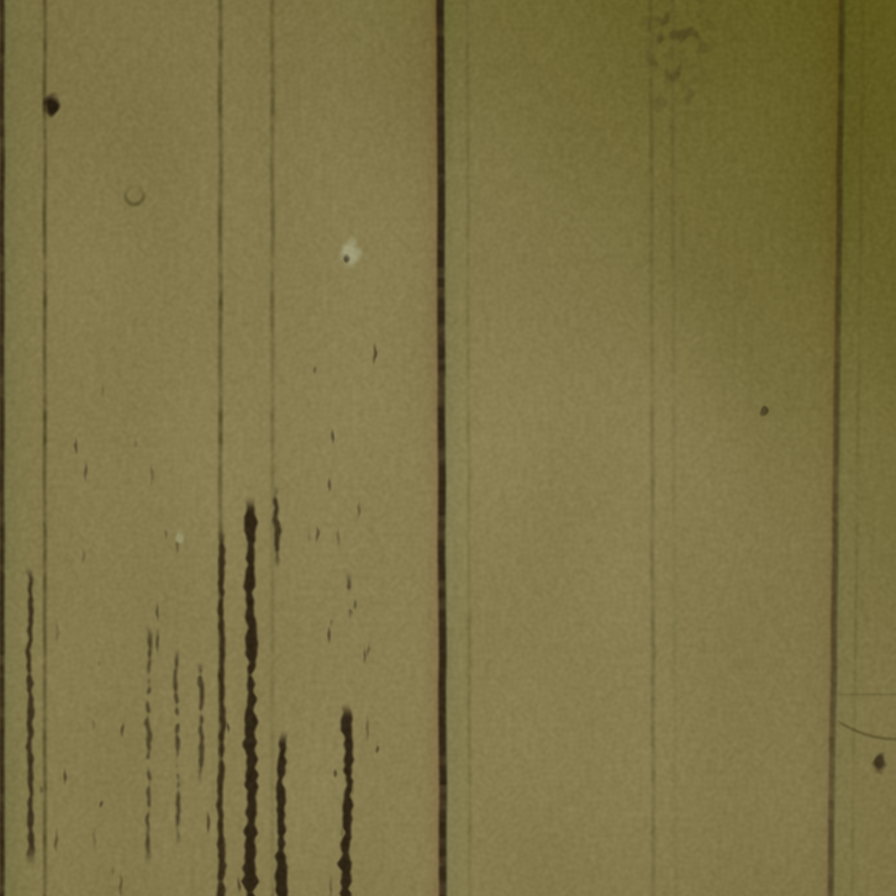
This texture is drawn by a Shadertoy shader. Its source:

```glsl
// Old olive-painted tongue-and-groove boards with dark gaps, faint beads and flaking cracks.

const vec3 PAINT = vec3(0.478, 0.440, 0.265);
const vec3 PAINT_LIGHT = vec3(0.543, 0.502, 0.330);
const vec3 PAINT_OLIVE = vec3(0.375, 0.350, 0.120);
const vec3 GROOVE = vec3(0.270, 0.235, 0.110);
const vec3 BARE_WOOD = vec3(0.150, 0.110, 0.060);
const vec3 PALE_CHIP = vec3(0.660, 0.660, 0.520);

// One component per board, left to right
const vec3 GAP_X = vec3(0.002, 0.4945, 0.927);
const vec3 GAP_LEAN = vec3(0.0, -0.003, 0.013);
const vec3 GAP_HALF = vec3(0.0030, 0.0042, 0.0034);
const vec3 GAP_DEPTH = vec3(0.78, 0.86, 0.44);
const vec3 EDGE_BEAD = vec3(0.048, 0.030, 0.024);
const vec3 EDGE_DEPTH = vec3(0.62, 0.20, 0.16);
const vec3 BEAD_LEFT = vec3(0.244, 0.235, 0.240);
const vec3 BEAD_RIGHT = vec3(0.302, 0.259, 0.270);
const vec3 BEAD_DEPTH = vec3(0.55, 0.26, 0.20);

// Long cracks: x, bottom, top, half width
const int CRACKS = 10;
const vec4 CRACK[CRACKS] = vec4[](
    vec4(0.280, -0.1, 0.447, 0.0058), vec4(0.314, -0.1, 0.187, 0.0044),
    vec4(0.388, -0.1, 0.217, 0.0052), vec4(0.309, 0.36, 0.460, 0.0030),
    vec4(0.248, -0.1, 0.410, 0.0032), vec4(0.034, 0.03, 0.370, 0.0032),
    vec4(0.391, 0.30, 0.365, 0.0020), vec4(0.166, 0.03, 0.305, 0.0020),
    vec4(0.198, 0.05, 0.280, 0.0021), vec4(0.223, 0.12, 0.265, 0.0024));

// Spots: x, y, radius, tone (negative is dark, positive is pale)
const int SPOTS = 6;
const vec4 SPOT[SPOTS] = vec4[](
    vec4(0.058, 0.882, 0.0125, -1.0), vec4(0.391, 0.717, 0.0160, 0.75),
    vec4(0.386, 0.710, 0.0060, -0.6), vec4(0.200, 0.401, 0.0085, 0.5),
    vec4(0.853, 0.543, 0.0070, -0.5), vec4(0.982, 0.148, 0.0105, -0.7));
const vec2 RING = vec2(0.150, 0.782);

const int FLAKES = 52;
const float EDGE_SOFT = 0.0026;
const float GRAIN = 0.036;

vec2 hash2(vec2 p) {
    vec3 q = fract(p.xyx * vec3(0.1031, 0.1030, 0.0973));
    q += dot(q, q.yzx + 33.33);
    return fract((q.xx + q.yz) * q.zy);
}

float corner(vec2 cell, vec2 offset, vec2 f) {
    return dot(hash2(cell + offset) * 2.0 - 1.0, f - offset);
}

float gradientNoise(vec2 p) {
    vec2 c = floor(p), f = fract(p);
    vec2 u = f * f * f * (f * (f * 6.0 - 15.0) + 10.0);
    return mix(mix(corner(c, vec2(0, 0), f), corner(c, vec2(1, 0), f), u.x),
               mix(corner(c, vec2(0, 1), f), corner(c, vec2(1, 1), f), u.x), u.y);
}

// Soft coverage of a stroke; d is distance from its centre
float stroke(float d, float halfWidth) {
    float soft = max(EDGE_SOFT, 0.75 / iResolution.y);
    return 1.0 - smoothstep(halfWidth - soft, halfWidth + soft, abs(d));
}

vec3 paintColor(vec2 p) {
    float glow = smoothstep(0.85, 0.12, length((p - vec2(0.45, 0.38)) * vec2(1.0, 0.9)));
    vec3 col = mix(PAINT, PAINT_LIGHT, glow * 0.85);
    col = mix(col, PAINT_OLIVE, smoothstep(0.80, 1.42, dot(p, vec2(0.72, 0.68))));
    return col + 0.025 * gradientNoise(p * vec2(9.0, 5.0) + 40.0);
}

vec3 addBoards(vec3 col, vec2 p) {
    for (int i = 0; i < 3; i++) {
        float id = float(i) * 7.3;
        float d = p.x - GAP_X[i] - GAP_LEAN[i] * p.y;
        float wear = 0.85 + 0.8 * gradientNoise(vec2(p.y * 22.0, id)) + 0.7 * gradientNoise(vec2(p.y * 70.0, id + 3.0));
        float wobble = 0.0014 * gradientNoise(vec2(p.y * 14.0, id + 20.0));
        float bead = EDGE_DEPTH[i] * stroke(d - EDGE_BEAD[i] + wobble, 0.0020);
        bead += BEAD_DEPTH[i] * stroke(d - BEAD_LEFT[i] + wobble, 0.0024);
        // The right bead breaks up towards the bottom
        float fade = 0.4 + 0.6 * smoothstep(0.2, 0.9, p.y);
        bead += 0.75 * fade * BEAD_DEPTH[i] * stroke(d - BEAD_RIGHT[i] - wobble, 0.0024);
        col = mix(col, GROOVE, clamp(bead * wear, 0.0, 1.0));
        // Shaded, faintly red lip on the left; cool ridge on the right
        float lip = exp(-abs(d) / 0.011) * GAP_DEPTH[i];
        col += lip * (d < 0.0 ? vec3(-0.03, -0.09, -0.06) : vec3(-0.07, -0.03, -0.03));
        float gap = stroke(d + wobble, GAP_HALF[i]) * GAP_DEPTH[i] * clamp(wear + 0.2, 0.75, 1.0);
        col = mix(col, BARE_WOOD, gap);
    }
    return col;
}

float crackCover(vec2 p) {
    float cover = 0.0;
    for (int i = 0; i < CRACKS; i++) {
        vec4 c = CRACK[i];
        float id = float(i) * 5.17;
        float x = c.x + 0.005 * gradientNoise(vec2(p.y * 13.0, id)) + 0.003 * gradientNoise(vec2(p.y * 75.0, id));
        float ragged = 0.9 + 0.6 * gradientNoise(vec2(p.y * 28.0, id + 2.4))
            + 0.8 * gradientNoise(vec2(p.y * 95.0, id + 6.4));
        float ends = smoothstep(c.y, c.y + 0.03, p.y) * smoothstep(c.z, c.z - 0.02, p.y);
        float flare = 1.0 + 0.5 * smoothstep(0.08, 0.0, p.y);
        // Narrow cracks are faint and broken, wide ones run on
        float wide = smoothstep(0.0015, 0.0045, c.w);
        float broken = smoothstep(0.5, 1.0, ragged + 0.5 * wide);
        cover = max(cover, stroke(p.x - x, c.w * ragged * flare) * ends * broken * mix(0.6, 1.0, wide));
    }
    // Short flakes gather towards the lower left
    for (int i = 0; i < FLAKES; i++) {
        vec2 r = hash2(vec2(float(i), 11.0)), s = hash2(vec2(float(i), 47.0));
        vec2 d = p - vec2(r.x * 0.44, 0.62 * pow(r.y, 2.2));
        d.x += 0.003 * gradientNoise(vec2(p.y * 80.0, float(i)));
        float body = 1.0 - smoothstep(0.1, 1.0, length(d / vec2(0.0034, 0.005 + 0.013 * s.x)));
        cover = max(cover, body * (0.15 + 0.4 * s.y));
    }
    return cover;
}

vec3 addMarks(vec3 col, vec2 p) {
    for (int i = 0; i < SPOTS; i++) {
        vec4 s = SPOT[i];
        float r = length((p - s.xy) * vec2(1.15, 0.8)) + 0.006 * gradientNoise(p * 90.0);
        col = mix(col, s.w < 0.0 ? BARE_WOOD : PALE_CHIP, smoothstep(s.z, s.z * 0.35, r) * abs(s.w));
    }
    vec2 q = p - RING;
    float shade = smoothstep(0.012, -0.012, q.y);
    col = mix(col, GROOVE, stroke(length(q) - 0.010, 0.0020) * (0.10 + 0.45 * shade));
    // Hairline scratches beside the right gap
    float x = 1.0 - p.x, right = smoothstep(0.933, 0.94, p.x);
    col = mix(col, GROOVE, right * 0.55 * stroke(p.y - 0.175 - 4.7 * x * x, 0.0014));
    col = mix(col, GROOVE, right * 0.25 * stroke(p.y - 0.225, 0.0012));
    // Mottled stain at the top
    vec2 e = (p - vec2(0.755, 0.95)) / vec2(0.045, 0.10);
    float stain = smoothstep(1.2, 0.2, length(e)) * smoothstep(-0.1, 0.4, gradientNoise(p * vec2(85.0, 65.0)));
    return mix(col, GROOVE, 0.60 * stain);
}

void mainImage(out vec4 fragColor, in vec2 fragCoord) {
    vec2 p = fragCoord / iResolution.xy;
    vec3 col = addBoards(paintColor(p), p);
    col = mix(col, BARE_WOOD, 0.90 * crackCover(p));
    col = addMarks(col, p);
    float grain = gradientNoise(p * 170.0) + 0.6 * gradientNoise(p * vec2(95.0, 60.0) + 9.0);
    fragColor = vec4(clamp(col + GRAIN * grain, 0.0, 1.0), 1.0);
}
```
